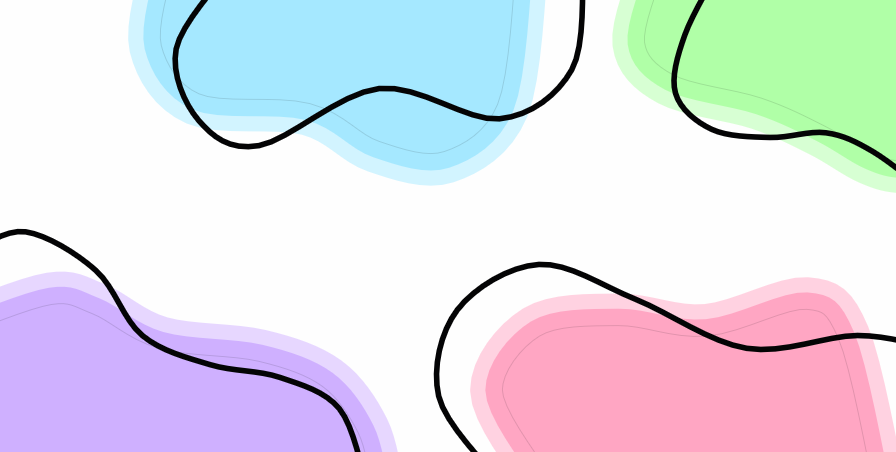
This background is drawn by a Shadertoy shader. Its source:

```glsl
// Four pastel blobs with pale rims and loose black contour lines on a white page.

const vec2 PAGE = vec2(7.68, 3.88);   // page size, y runs downwards
const int KNOTS = 8;
const int STEPS = 8;                  // straight pieces per spline span

const vec3 PAPER = vec3(0.996);
const vec3 INK = vec3(0.015, 0.015, 0.02);
const vec3 SKY = vec3(0.647, 0.91, 1.0);
const vec3 MINT = vec3(0.69, 1.0, 0.655);
const vec3 LILAC = vec3(0.81, 0.69, 1.0);
const vec3 ROSE = vec3(1.0, 0.65, 0.765);

// Point on a Catmull-Rom span from b to c
vec2 spline(vec2 a, vec2 b, vec2 c, vec2 d, float t) {
    return b + 0.5 * t * (c - a + t * (2.0 * a - 5.0 * b + 4.0 * c - d
             + t * (3.0 * (b - c) + d - a)));
}

float segmentDistance(vec2 p, vec2 a, vec2 b) {
    vec2 pa = p - a, ba = b - a;
    return length(pa - ba * clamp(dot(pa, ba) / dot(ba, ba), 0.0, 1.0));
}

// Returns -1 when a rightward ray from p crosses the edge, else 1
float crossing(vec2 p, vec2 a, vec2 b) {
    if ((a.y > p.y) == (b.y > p.y)) return 1.0;
    return p.x < a.x + (b.x - a.x) * (p.y - a.y) / (b.y - a.y) ? -1.0 : 1.0;
}

// Signed distance to an open spline, whose inside is closed through corner
float curveDistance(vec2 p, vec2 knots[KNOTS], vec2 corner) {
    float dist = 100.0;
    float side = crossing(p, knots[KNOTS - 1], corner) * crossing(p, corner, knots[0]);
    vec2 last = knots[0];
    for (int i = 0; i < KNOTS - 1; i++) {
        vec2 before = knots[max(i - 1, 0)];
        vec2 after = knots[min(i + 2, KNOTS - 1)];
        for (int j = 1; j <= STEPS; j++) {
            vec2 next = spline(before, knots[i], knots[i + 1], after, float(j) / float(STEPS));
            dist = min(dist, segmentDistance(p, last, next));
            side *= crossing(p, last, next);
            last = next;
        }
    }
    return side * dist;
}

float cover(float dist, float pixel) {
    return clamp(0.5 - dist / pixel, 0.0, 1.0);
}

// Pale rim, solid fill and a fine inner contour
vec3 paintBlob(vec3 base, vec2 p, float pixel, vec3 tint, vec2 knots[KNOTS], vec2 corner) {
    float dist = curveDistance(p, knots, corner);
    base = mix(base, mix(tint, vec3(1.0), 0.5), cover(dist - 0.13, pixel));
    base = mix(base, tint, cover(dist, pixel));
    float contour = cover(abs(dist + 0.145) - 0.004, pixel);
    return mix(base, tint * 0.84, 0.75 * contour);
}

vec3 paintLine(vec3 base, vec2 p, float pixel, vec2 knots[KNOTS]) {
    float dist = abs(curveDistance(p, knots, knots[0]));
    return mix(base, INK, cover(dist - 0.024, pixel));
}

void mainImage(out vec4 fragColor, in vec2 fragCoord) {
    vec2 uv = fragCoord / iResolution.xy;
    vec2 p = vec2(uv.x, 1.0 - uv.y) * PAGE;
    float pixel = PAGE.y / iResolution.y;
    vec3 color = PAPER;

    // Blue, upper left
    color = paintBlob(color, p, pixel, SKY, vec2[8](
        vec2(1.34, -0.30), vec2(1.24, 0.42), vec2(1.65, 0.94), vec2(2.62, 1.03),
        vec2(3.20, 1.35), vec2(3.85, 1.44), vec2(4.40, 0.95), vec2(4.57, -0.30)), vec2(3.0, -1.0));
    color = paintLine(color, p, pixel, vec2[8](
        vec2(1.95, -0.25), vec2(1.51, 0.42), vec2(1.70, 1.03), vec2(2.22, 1.25),
        vec2(3.25, 0.76), vec2(4.28, 1.02), vec2(4.90, 0.60), vec2(5.00, -0.25)));

    // Green, upper right
    color = paintBlob(color, p, pixel, MINT, vec2[8](
        vec2(5.55, -0.30), vec2(5.38, 0.38), vec2(5.70, 0.77), vec2(6.48, 0.98),
        vec2(7.00, 1.21), vec2(7.42, 1.45), vec2(7.75, 1.53), vec2(8.30, 1.50)), vec2(8.3, -0.6));
    color = paintLine(color, p, pixel, vec2[8](
        vec2(6.18, -0.30), vec2(5.87, 0.30), vec2(5.79, 0.80), vec2(6.10, 1.11),
        vec2(6.60, 1.18), vec2(7.08, 1.14), vec2(7.48, 1.30), vec2(7.95, 1.65)));

    // Lilac, lower left
    color = paintBlob(color, p, pixel, LILAC, vec2[8](
        vec2(-0.40, 2.75), vec2(0.42, 2.47), vec2(0.85, 2.56), vec2(1.40, 2.85),
        vec2(2.25, 2.96), vec2(2.85, 3.20), vec2(3.20, 3.65), vec2(3.33, 4.15)), vec2(-0.4, 4.3));
    color = paintLine(color, p, pixel, vec2[8](
        vec2(-0.25, 2.16), vec2(0.22, 1.99), vec2(0.82, 2.32), vec2(1.22, 2.88),
        vec2(1.80, 3.13), vec2(2.40, 3.24), vec2(2.91, 3.51), vec2(3.14, 4.15)));

    // Rose, lower right
    color = paintBlob(color, p, pixel, ROSE, vec2[8](
        vec2(4.55, 4.10), vec2(4.16, 3.35), vec2(4.55, 2.76), vec2(5.30, 2.65),
        vec2(6.05, 2.74), vec2(6.92, 2.51), vec2(7.32, 2.85), vec2(7.63, 4.15)), vec2(6.0, 4.8));
    color = paintLine(color, p, pixel, vec2[8](
        vec2(4.25, 4.10), vec2(3.76, 3.40), vec2(3.92, 2.66), vec2(4.62, 2.27),
        vec2(5.45, 2.57), vec2(6.40, 2.99), vec2(7.35, 2.88), vec2(8.00, 2.99)));

    fragColor = vec4(color, 1.0);
}
```
